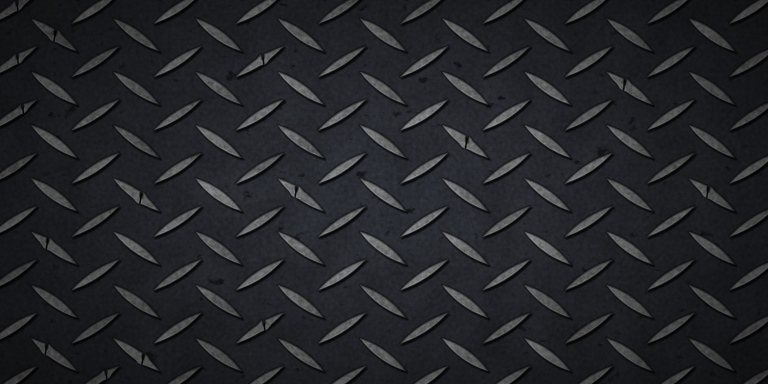
A WebGL 2 fragment shader for this texture:

```glsl
#version 300 es
precision highp float;
// Dark steel tread plate: two interleaved grids of raised lens-shaped lugs, worn and vignetted.

#define CELL vec2(0.2141, 0.1388)    // spacing of each lug grid, in canvas heights
#define ORIGIN vec2(0.1410, 0.0765)  // centre of one falling lug
#define HALF_LENGTH 0.0730
#define HALF_WIDTHS vec2(0.0120, 0.0098) // falling, rising
#define TILTS vec2(0.62, 0.575)          // radians from horizontal
#define SHADOW_SHIFT vec2(0.0040, -0.0050)
#define NICK_CHANCE 0.065
#define PLATE_CORE vec3(0.168, 0.178, 0.203)
#define PLATE_EDGE vec3(0.040, 0.040, 0.045)
#define LUG_CORE vec3(0.455, 0.460, 0.463)
#define LUG_EDGE vec3(0.160, 0.160, 0.160)

uniform vec2 u_resolution;
out vec4 fragColor;

vec2 hash2(vec2 p) {
    vec3 q = fract(p.xyx * vec3(0.1031, 0.1030, 0.0973));
    q += dot(q, q.yzx + 33.33);
    return fract((q.xx + q.yz) * q.zy);
}

float cornerSlope(vec2 cell, vec2 corner, vec2 f) {
    return dot(hash2(cell + corner) * 2.0 - 1.0, f - corner);
}

float gradientNoise(vec2 p) {
    vec2 i = floor(p), f = fract(p);
    vec2 u = f * f * f * (f * (f * 6.0 - 15.0) + 10.0);
    float low = mix(cornerSlope(i, vec2(0, 0), f), cornerSlope(i, vec2(1, 0), f), u.x);
    float high = mix(cornerSlope(i, vec2(0, 1), f), cornerSlope(i, vec2(1, 1), f), u.x);
    return mix(low, high, u.y);
}

float fbm(vec2 p) {
    float sum = 0.0, gain = 1.0;
    for (int i = 0; i < 4; i++) {
        sum += gain * gradientNoise(p);
        p = p * 2.03 + 17.0;
        gain *= 0.55;
    }
    return sum;
}

// Signed distance to a lens whose points lie on the y axis
float lensDistance(vec2 p, float halfWidth) {
    float radius = (HALF_LENGTH * HALF_LENGTH + halfWidth * halfWidth) / (2.0 * halfWidth);
    float inset = radius - halfWidth;
    p = abs(p);
    bool pastTip = (p.y - HALF_LENGTH) * inset > p.x * HALF_LENGTH;
    return pastTip ? length(p - vec2(0, HALF_LENGTH)) : length(p + vec2(inset, 0)) - radius;
}

// x across the lug (positive on its upper side), y along it
vec2 toLug(vec2 p, float mirror, float tilt) {
    p.x *= mirror;
    return vec2(dot(p, vec2(sin(tilt), cos(tilt))), dot(p, vec2(cos(tilt), -sin(tilt))));
}

void main() {
    vec2 uv = gl_FragCoord.xy / u_resolution.y;
    float pixel = 1.0 / u_resolution.y;
    vec2 center = vec2(0.5 * u_resolution.x / u_resolution.y, 0.51);
    vec2 fromCenter = (uv - center) * vec2(0.62, 1.0);
    float glow = exp(-2.6 * dot(fromCenter, fromCenter));

    // Plate with mottling, grain and dark scuffs
    float mottle = fbm(uv * 9.0);
    float grain = fbm(uv * 85.0);
    float scuff = smoothstep(0.40, 0.80, fbm(uv * vec2(24.0, 32.0) + 40.0) + 0.4 * mottle);
    vec3 color = mix(PLATE_EDGE, PLATE_CORE, glow);
    color *= (1.0 + 0.18 * mottle + 0.24 * grain) * (1.0 - 0.5 * scuff);

    // Falling lugs, then rising lugs half a cell away
    for (int k = 0; k < 2; k++) {
        float kind = float(k), mirror = 1.0 - 2.0 * kind;
        float halfWidth = mix(HALF_WIDTHS.x, HALF_WIDTHS.y, kind);
        float tilt = mix(TILTS.x, TILTS.y, kind);
        vec2 grid = (uv - ORIGIN) / CELL + 0.5 * kind;
        vec2 id = floor(grid + 0.5);
        vec2 local = (grid - id) * CELL;
        vec2 seed = hash2(id + 31.0 + 57.0 * kind);
        vec2 wear = hash2(id + 83.0 + 19.0 * kind);
        vec2 q = toLug(local, mirror, tilt);
        float body = lensDistance(q, halfWidth * (0.95 + 0.10 * seed.x)) + 0.0008 * grain;

        // A few lugs carry a burr split by a wedge-shaped cut
        float along = q.y - (wear.y - 0.5) * HALF_LENGTH;
        float nicked = step(wear.x, NICK_CHANCE);
        float burr = along / 0.011;
        body -= nicked * 0.004 * exp(-burr * burr);
        float cut = abs(along + 0.5 * q.x) - 0.0025 - 0.15 * max(q.x + 0.004, 0.0);
        body = mix(body, max(body, -cut), nicked);

        // Contact shadow falls to the lower right
        float shadowBody = lensDistance(toLug(local - SHADOW_SHIFT, mirror, tilt), halfWidth);
        float shadow = 0.82 * (1.0 - smoothstep(-0.002, 0.006, shadowBody));
        shadow = max(shadow, 0.55 * (1.0 - smoothstep(0.0, 0.006, body)));
        color *= 1.0 - shadow;

        // Worn face with a dark upper bevel and a bright lower rim
        float rim = smoothstep(-0.0045, -0.001, body);
        float lowerSide = 1.0 - smoothstep(-0.004, 0.002, q.x);
        float light = 0.90 + 0.18 * seed.y + 0.30 * grain + 0.15 * mottle;
        light += rim * mix(-0.28, 0.24, lowerSide) - 1.5 * q.y * mirror;
        vec3 face = mix(LUG_EDGE, LUG_CORE, glow) * light;
        color = mix(color, face, 1.0 - smoothstep(-pixel, pixel, body));
    }
    fragColor = vec4(clamp(color, 0.0, 1.0), 1.0);
}
```
